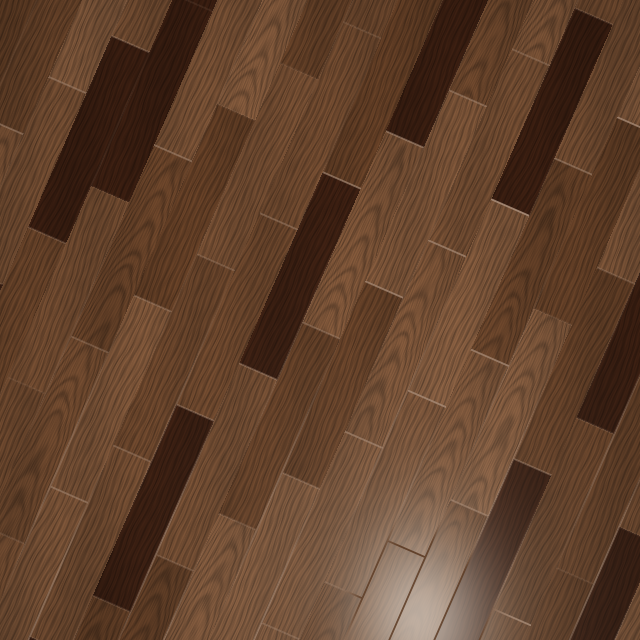
This texture is drawn by a three.js fragment shader. Its source:

```glsl
// Walnut strip floor: slanted boards in columns, each stepped from its neighbour.
// Layered sines draw straight or arched grain, cellular noise adds pores,
// and a soft window glare lights the lower edge.
#define BOARD vec2(0.0646, 0.326)
#define SLANT vec2(0.9165, 0.4)
#define STEP_PER_COLUMN 0.301
#define JOINT 0.0011
#define SOFT 0.0013
#define GRAIN_PITCH 0.0085
#define WOOD_DEEP vec3(0.32, 0.195, 0.11)
#define WOOD_PALE vec3(0.475, 0.33, 0.225)
#define WOOD_DARK vec3(0.205, 0.105, 0.058)
#define GLARE_COLOR vec3(0.85, 0.80, 0.755)
#define GLARE_CENTER vec2(0.655, 0.03)

varying vec2 vUv;

float hash(vec2 p) {
  return fract(sin(dot(p, vec2(127.1, 311.7))) * 43758.5);
}

// Distance to the nearest scattered point
float cellular(vec2 p) {
  vec2 cell = floor(p);
  float nearest = 2.0;
  for (int j = -1; j <= 1; j++) {
    for (int i = -1; i <= 1; i++) {
      vec2 n = cell + vec2(float(i), float(j));
      vec2 point = n + vec2(hash(n), hash(n + 37.0));
      nearest = min(nearest, length(point - p));
    }
  }
  return nearest;
}

float same(float a, float b) {
  return 1.0 - step(0.5, abs(a - b));
}

// Dark boards lie on a few diagonals of the board lattice
float darkBoard(vec2 id) {
  float d = id.x - id.y;
  float hit = same(d, 2.0) + same(d, 10.0) + same(d, 20.0) + same(d, 24.0);
  return min(hit + same(2.0 * id.x + 9.0 * id.y, 17.0), 1.0);
}

// Growth rings: 0 in the pale band, 1 on the dark line
float grain(vec2 p, vec2 id, float arched) {
  float seed = hash(id + 5.0) * 40.0;
  float wave = 0.0028 * sin(p.y * 17.0 + seed)
             + 0.0013 * sin(p.y * 43.0 + p.x * 60.0 + seed * 2.3)
             + 0.0006 * sin(p.y * 110.0 - p.x * 140.0 + seed * 3.1);
  float lean = (hash(id + 9.0) - 0.5) * 0.10;
  float side = p.x + (hash(id + 13.0) - 0.5) * 0.018;
  float straight = p.x + lean * p.y + wave;
  float arch = 0.17 * p.y + 26.0 * side * side + wave * 1.3;
  float ring = mix(straight, arch, arched) / GRAIN_PITCH;
  float bend = 0.7 * sin(ring * 1.7 + seed);
  float lines = pow(0.5 + 0.5 * sin(6.2832 * ring + bend), 2.2);
  float fine = 0.5 + 0.5 * sin(15.3 * straight / GRAIN_PITCH + seed + 2.0 * bend);
  return mix(lines, fine, 0.28);
}

void main() {
  // Rotate into board space, then find the column and the board
  vec2 p = vUv - vec2(0.0, 1.0);
  vec2 q = vec2(p.x * SLANT.x - p.y * SLANT.y, p.x * SLANT.y + p.y * SLANT.x);
  float column = q.x / BOARD.x + 0.18;
  float row = (q.y + 0.0448) / BOARD.y - STEP_PER_COLUMN * (floor(column) - 9.0);
  vec2 id = floor(vec2(column, row));
  vec2 local = (fract(vec2(column, row)) - 0.5) * BOARD;

  // Wood tone, grain and pores
  float dark = darkBoard(id);
  float arched = step(0.80, hash(id + 21.0)) * (1.0 - dark);
  float tone = mix(hash(id), 0.5, 0.25);
  vec3 color = mix(mix(WOOD_DEEP, WOOD_PALE, tone), WOOD_DARK, dark);
  float rings = grain(local, id, arched);
  color *= 1.10 - 0.30 * rings;
  float pores = 1.0 - smoothstep(0.1, 0.55, cellular(q * vec2(310.0, 24.0)));
  color *= 1.02 - 0.09 * pores;
  color *= 1.0 + 0.05 * sin(local.y * 14.0 + hash(id) * 30.0 + local.x * 45.0);

  // Window glare: bright core inside a wide sheen
  vec2 g = vUv - GLARE_CENTER;
  vec2 coreArm = g / vec2(0.105, 0.145);
  vec2 sheenArm = g / vec2(0.28, 0.34);
  float core = exp(-dot(coreArm, coreArm));
  float sheen = exp(-dot(sheenArm, sheenArm));
  vec2 fromMiddle = vUv - 0.5;
  color *= 1.06 - 0.30 * dot(fromMiddle, fromMiddle);
  color = mix(color, GLARE_COLOR, 0.66 * core + 0.13 * sheen);

  // Joints catch light unevenly and turn brown inside the glare
  vec2 gap = 0.5 * BOARD - abs(local);
  vec2 line = 1.0 - smoothstep(vec2(JOINT - SOFT * 0.5), vec2(JOINT + SOFT), gap);
  float endShine = hash(vec2(id.x, floor(row + 0.5)) + 31.0);
  float sideShine = 0.5 + 0.5 * sin(q.y * 10.0 + floor(column + 0.5) * 2.3);
  endShine *= mix(0.5, 1.0, smoothstep(0.2, 0.9, vUv.x));
  sideShine *= 0.10 + 0.45 * smoothstep(0.65, 0.1, vUv.y);
  float inGlare = smoothstep(0.12, 0.5, core);
  vec3 jointColor = mix(vec3(0.66, 0.55, 0.47), vec3(0.36, 0.23, 0.14), inGlare);
  float joint = max(line.x * mix(sideShine, 0.85, inGlare),
                    line.y * mix(0.1 + 0.85 * endShine, 0.9, inGlare));
  color = mix(color, jointColor, joint);

  gl_FragColor = vec4(color, 1.0);
}
```
